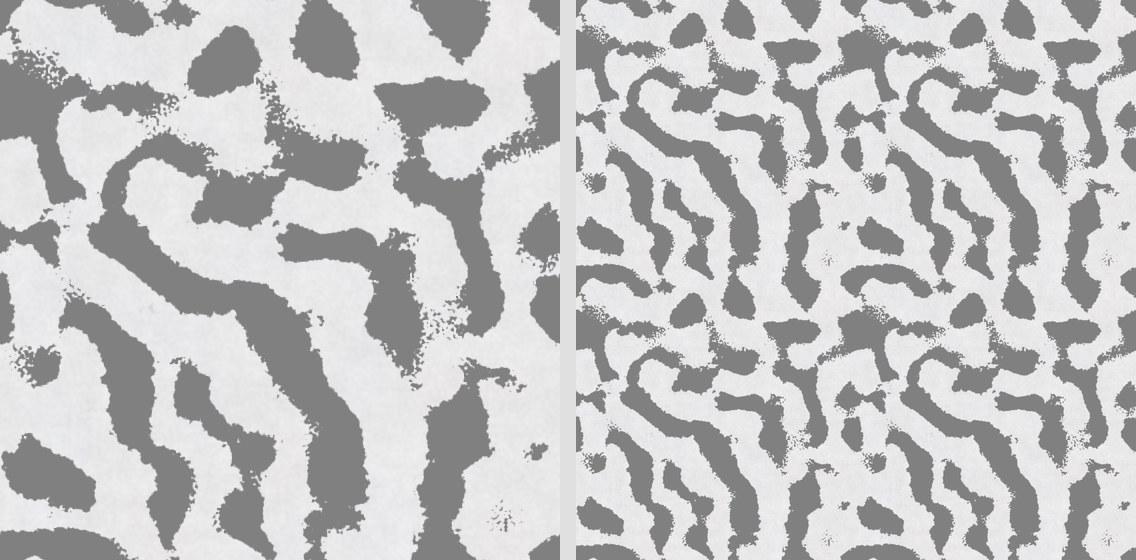
Left: one tile. Right: repeated 2 by 2.
Give the GLSL for this texture, as a Shadertoy shader.

```glsl
// Seamless hide pattern: ragged, broken grey blotches on faintly mottled white plaster.

const float TAU = 6.2831853;
const vec3 BLOTCH_GREY = vec3(0.502);
const vec3 PLASTER_WHITE = vec3(0.912, 0.910, 0.914);

// Three random values in 0..1 for an integer cell and a seed.
vec3 hash3(ivec2 cell, int seed) {
    uvec3 v = uvec3(ivec3(cell, seed)) * 1664525u + 1013904223u;
    v.x += v.y * v.z; v.y += v.z * v.x; v.z += v.x * v.y;
    v ^= v >> 16u;
    v.x += v.y * v.z; v.y += v.z * v.x; v.z += v.x * v.y;
    return vec3(v >> 8u) / 16777216.0;
}

ivec2 wrapCell(vec2 cell, float period) {
    return ivec2(mod(cell + 0.5, period));
}

float cornerSlope(vec2 cell, vec2 corner, vec2 local, float period, int seed) {
    float angle = TAU * hash3(wrapCell(cell + corner, period), seed).x;
    return dot(vec2(cos(angle), sin(angle)), local - corner);
}

// Gradient noise that repeats every unit of uv, with period cells per unit.
float gradientNoise(vec2 uv, float period, int seed) {
    vec2 cell = floor(uv * period);
    vec2 f = fract(uv * period);
    vec2 w = f * f * f * (f * (f * 6.0 - 15.0) + 10.0);
    float a = cornerSlope(cell, vec2(0, 0), f, period, seed);
    float b = cornerSlope(cell, vec2(1, 0), f, period, seed);
    float c = cornerSlope(cell, vec2(0, 1), f, period, seed);
    float d = cornerSlope(cell, vec2(1, 1), f, period, seed);
    return mix(mix(a, b, w.x), mix(c, d, w.x), w.y);
}

// One wave packet: a stroke with empty flanks, stretched along its angle.
float strokeKernel(vec2 d, float angle, float phase, float waves) {
    float along = dot(d, vec2(cos(angle), sin(angle)));
    float across = dot(d, vec2(-sin(angle), cos(angle)));
    vec2 spread = vec2(along / 0.62, across / 0.52);
    float envelope = exp(-0.5 * dot(spread, spread));
    float window = 1.0 - smoothstep(1.4, 2.0, length(d));
    return envelope * window * cos(TAU * (across * waves + phase));
}

// Sum of scattered strokes; steep in the lower half, flatter in the upper half.
float strokeField(vec2 uv, float period, float waves, int seed) {
    vec2 p = uv * period;
    vec2 base = floor(p);
    float sum = 0.0;
    for (int y = -2; y <= 2; y++)
    for (int x = -2; x <= 2; x++)
    for (int k = 0; k < 2; k++) {
        vec2 cell = base + vec2(x, y);
        ivec2 id = wrapCell(cell, period);
        vec3 place = hash3(id, seed + 2 * k);
        vec3 style = hash3(id, seed + 2 * k + 1);
        float height = (cell.y + place.y) / period;
        float angle = -0.75 - 0.42 * sin(TAU * height) + 2.1 * (style.x - 0.5);
        float scale = mix(0.8, 1.25, style.z);
        sum += strokeKernel(p - cell - place.xy, angle, style.y, waves * scale);
    }
    return sum;
}

// Crumbly outline, with patches where it breaks into fine specks.
float edgeCrumble(vec2 uv) {
    float fine = gradientNoise(uv, 140.0, 33);
    float patches = smoothstep(0.15, 0.42, gradientNoise(uv, 7.0, 34));
    return 0.50 * gradientNoise(uv, 26.0, 31)
         + 0.42 * gradientNoise(uv, 60.0, 32)
         + (0.26 + 0.90 * patches) * fine;
}

vec3 plasterColor(vec2 uv) {
    float relief = 0.020 * gradientNoise(uv, 9.0, 41)
                 + 0.020 * gradientNoise(uv, 34.0, 42)
                 + 0.022 * gradientNoise(uv, 110.0, 43);
    float warmth = 0.010 * gradientNoise(uv, 5.0, 44);
    float smudge = smoothstep(0.45, 0.65, gradientNoise(uv, 10.0, 45))
                 * smoothstep(0.0, 0.4, gradientNoise(uv, 90.0, 46));
    return PLASTER_WHITE + relief + warmth * vec3(1.0, 0.0, -1.0) - 0.10 * smudge;
}

void mainImage(out vec4 fragColor, in vec2 fragCoord) {
    vec2 uv = fragCoord / iResolution.xy;

    // Bend the strokes, then vary their width and roughen their edges.
    vec2 bend = vec2(gradientNoise(uv, 8.0, 21), gradientNoise(uv, 8.0, 22));
    float threshold = 0.29;
    float field = strokeField(uv + 0.045 * bend, 7.0, 0.82, 1) - threshold;
    field += 0.60 * gradientNoise(uv, 13.0, 23) + edgeCrumble(uv);

    // Edge slightly wider than one pixel.
    float edgeWidth = 1.3 * max(fwidth(field), 0.0001);
    float coverage = clamp(field / edgeWidth + 0.5, 0.0, 1.0);
    fragColor = vec4(mix(plasterColor(uv), BLOTCH_GREY, coverage), 1.0);
}
```
